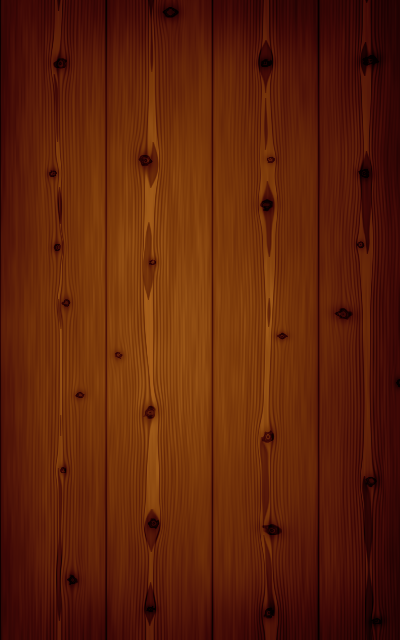
Give the GLSL for this texture, as a WebGL 2 fragment shader.

```glsl
#version 300 es
precision highp float;
// Four dark varnished pine planks, the last one cut off by the right edge.
// Each has a wandering orange heart with dark flames, growth rings that bend
// around hashed knots, fine fibres, and a warm pool of light in the middle.

uniform vec2 u_resolution;
out vec4 fragColor;

#define ASPECT 1.6
#define PLANK_WIDTH 0.2655
#define SEAM_HALF_WIDTH 0.0016
#define KNOTS 7
#define RING_DENSITY 125.0
#define RING_DEPTH 1.5
#define FIBRE_DEPTH 1.0
#define LIGHT_CENTRE vec2(0.43, 0.5)

const vec3 VARNISH[6] = vec3[6](
    vec3(0.14, 0.01, 0.01), vec3(0.24, 0.03, 0.02), vec3(0.33, 0.09, 0.03),
    vec3(0.41, 0.16, 0.03), vec3(0.49, 0.23, 0.04), vec3(0.61, 0.34, 0.09));

float hash(vec2 p) {
    vec3 h = fract(vec3(p.xyx) * 0.1031);
    h += dot(h, h.yzx + 33.33);
    return fract((h.x + h.y) * h.z);
}

float noise(vec2 p) {
    vec2 c = floor(p), f = fract(p);
    f = f * f * (3.0 - 2.0 * f);
    return mix(mix(hash(c), hash(c + vec2(1, 0)), f.x),
               mix(hash(c + vec2(0, 1)), hash(c + 1.0), f.x), f.y);
}

// Tone 0..5 walks the varnish colours; below 0 it sinks to black.
vec3 varnish(float tone) {
    float t = clamp(tone, 0.0, 4.999);
    int i = int(t);
    vec3 colour = mix(VARNISH[i], VARNISH[i + 1], t - float(i));
    return colour * clamp(1.0 + 0.5 * min(tone, 0.0) + 0.12 * max(tone - 5.0, 0.0), 0.12, 1.25);
}

// Horizontal position of the plank's heart at height y.
float heartAt(float plank, float y) {
    float side = 1.0 - 2.0 * mod(plank, 2.0);
    float place = 0.47 + 0.08 * side * (1.0 - 0.25 * plank);
    float sway = noise(vec2(plank * 9.0 + 2.5, y * 2.2)) - 0.5;
    return (plank + place) * PLANK_WIDTH + 0.022 * sway;
}

// Adds one knot: x = darkness, y = sideways push on the grain.
void addKnot(vec2 p, float plank, float i, inout float dark, inout float push) {
    vec2 id = vec2(plank * 17.0 + 3.0, i * 5.0 + 1.0);
    float y = (i + 0.1 + 0.8 * hash(id)) / float(KNOTS) * ASPECT;
    float spread = hash(id + 83.0) < 0.55 ? 0.03 : 0.19;
    float x = heartAt(plank, y) + spread * (hash(id + 41.0) - 0.5);
    float size = mix(0.006, 0.014, hash(id + 29.0));
    vec2 q = (p - vec2(x, y)) / size;
    q.y += 0.3 * q.x * (hash(id + 7.0) - 0.5);
    push += 0.85 * size * q.x * exp(-0.22 * q.x * q.x - 0.06 * q.y * q.y);
    q.x *= mix(0.6, 1.1, hash(id + 61.0));
    float r = length(q) + 0.6 * (noise(q * 1.7 + id) - 0.5);
    float rim = exp(-pow((r - 0.85) / 0.28, 2.0));
    float body = (1.0 - smoothstep(0.7, 1.1, r)) * (0.6 + 0.3 * cos(r * 11.0));
    float halo = 0.45 * exp(-0.35 * dot(q, q));
    dark = max(dark, max(max(rim, body), halo));
}

void main() {
    vec2 uv = gl_FragCoord.xy / u_resolution;
    vec2 p = uv * vec2(1.0, ASPECT);
    float pixel = 1.0 / u_resolution.x;
    float plank = floor(p.x / PLANK_WIDTH);
    float seed = plank * 13.0 + 4.0;

    // Knots
    float dark = 0.0, push = 0.0;
    for (int i = 0; i < KNOTS; i++) addKnot(p, plank, float(i), dark, push);

    // Distance outside the heart, which swells and narrows
    float across = p.x - push - heartAt(plank, p.y);
    float fromHeart = abs(across);
    float wide = mix(0.6, 1.3, hash(vec2(seed, 5.0)));
    float heartWidth = wide * (0.004 + 0.011 * noise(vec2(seed, p.y * 5.0)));
    float grain = fromHeart - heartWidth;
    grain += 0.006 * (noise(vec2(across * 32.0 + seed, p.y * 3.0)) - 0.5);

    // Growth rings, fading out towards the plain sides
    float phase = grain * RING_DENSITY;
    float ring = pow(0.5 + 0.5 * cos(6.2832 * phase), 1.6);
    float reach = mix(16.0, 32.0, noise(vec2(seed + step(0.0, across) * 5.0, p.y * 2.0)));
    float ringFade = exp(-max(grain, 0.0) * reach) * (1.0 - smoothstep(0.35, 0.8, fwidth(phase)));
    float outside = smoothstep(-0.003, 0.0, grain);

    // Dark pointed flames inside the heart
    float flameWidth = wide * 0.021 * (noise(vec2(seed + 31.0, p.y * 11.0)) - 0.48);
    float flameEdge = fromHeart - flameWidth;
    float flame = (1.0 - smoothstep(-pixel, 0.001 + pixel, flameEdge)) * step(0.0, flameWidth);
    flame *= 0.65 + 0.35 * exp(-abs(flameEdge) * 500.0);

    // Fibres and blotches
    float fibre = 0.6 * noise(vec2(p.x * 260.0, p.y * 14.0 + seed))
                + 0.4 * noise(vec2(p.x * 120.0 + 50.0, p.y * 5.0 + seed)) - 0.5;
    float blotch = noise(p * vec2(9.0, 5.0) + seed) - 0.5;

    // Pool of light with darker borders
    vec2 e = uv - LIGHT_CENTRE;
    float tone = 0.4 + 4.0 * exp(-dot(e * e, vec2(3.2, 4.0)));
    vec2 border = smoothstep(0.0, 0.12, min(uv, 1.0 - uv));
    tone -= 0.8 * (1.0 - border.x * border.y);

    // Wood layers
    tone += FIBRE_DEPTH * fibre + 0.6 * blotch + 0.4 * (hash(vec2(seed, 2.0)) - 0.5);
    tone += 0.9 * (1.0 - outside) + 0.35 * ringFade * outside;
    tone -= RING_DEPTH * ring * ringFade * outside;
    tone -= 2.8 * flame + 3.6 * dark;

    // Seams between planks
    float seam = abs(fract(p.x / PLANK_WIDTH + 0.5) - 0.5) * PLANK_WIDTH;
    tone -= 2.6 * (1.0 - smoothstep(SEAM_HALF_WIDTH - pixel, SEAM_HALF_WIDTH + pixel, seam));
    tone -= 0.5 * exp(-seam / 0.006);

    fragColor = vec4(varnish(tone), 1.0);
}
```
